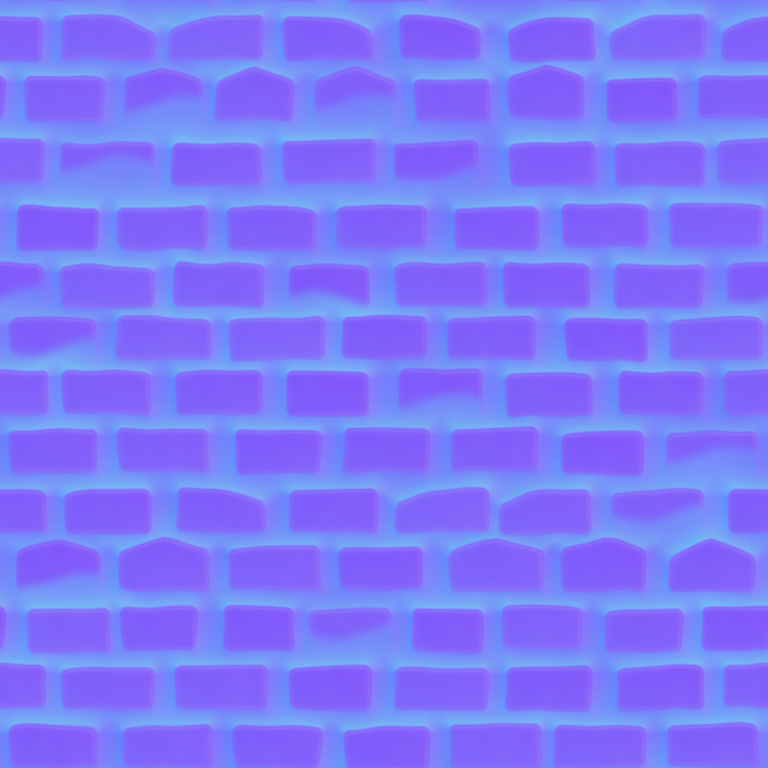
Write a three.js fragment shader that draws this texture map.

```glsl
// Tangent-space normal map of a worn cobblestone wall: 13 staggered courses of 7 or 8 stones
varying vec2 vUv;

const float COURSES = 13.0; // one unit is the height of a course

float hash(vec2 p) {
  vec3 q = fract(vec3(p.xyx) * vec3(0.1031, 0.1030, 0.0973));
  q += dot(q, q.yzx + 33.33);
  return fract((q.x + q.y) * q.z);
}

// Value noise that wraps after the given period
float noise(vec2 p, float period) {
  vec2 i = floor(p);
  vec2 f = fract(p);
  f = f * f * (3.0 - 2.0 * f);
  vec2 a = mod(i, period);
  vec2 b = mod(i + 1.0, period);
  return mix(mix(hash(a), hash(vec2(b.x, a.y)), f.x),
             mix(hash(vec2(a.x, b.y)), hash(b), f.x), f.y);
}

float smoothMax(float a, float b, float k) {
  float h = max(k - abs(a - b), 0.0) / k;
  return max(a, b) + h * h * k * 0.25;
}

float roundedBox(vec2 p, vec2 halfSize, float radius) {
  vec2 q = abs(p) - halfSize + radius;
  return length(max(q, 0.0)) + min(max(q.x, q.y), 0.0) - radius;
}

// Rounded block whose top is cut by a slanted plane, or by two for a gable
float stoneDistance(vec2 p, float halfWidth, float slope, float limit, float gable) {
  float top = mix(0.37, 0.58, gable);
  float bottom = -0.38;
  vec2 middle = vec2(0.0, 0.5 * (top + bottom));
  float box = roundedBox(p - middle, vec2(halfWidth, 0.5 * (top - bottom)), 0.13);
  float across = mix(p.x * sign(slope), abs(p.x), gable);
  float cut = (p.y + abs(slope) * across - limit) / sqrt(1.0 + slope * slope);
  return smoothMax(box, cut, 0.12);
}

float columnsIn(float course) {
  return (course == 2.0 || course == 11.0) ? 8.0 : 7.0;
}

float courseShift(float course) {
  if (columnsIn(course) > 7.5) return 0.69;
  return 0.5 * mod(course + step(course, 1.5), 2.0);
}

// Adds one stone: slope.xy collects the surrounding bevels, face holds colour and cover
void addStone(vec2 p, vec2 id, float columns, inout vec2 slope, inout vec4 face) {
  float sizeSeed = hash(id + 3.7);
  float shapeSeed = hash(id + 17.3);
  float burySeed = hash(id + 41.9);
  float side = hash(id + 29.1) < 0.6 ? -1.0 : 1.0;

  // Outline: mostly low slanted tops, some chamfers, gables in two courses
  bool gableCourse = id.y == 3.0 || id.y == 11.0;
  float gable = gableCourse && shapeSeed < 0.55 ? 1.0 : 0.0;
  bool chamfer = (id.y == 4.0 || id.y == 12.0) && shapeSeed < 0.5;
  float steep = chamfer ? 0.42 : 0.03 + 0.12 * shapeSeed;
  steep = mix(steep, 0.3 + 0.3 * shapeSeed, gable);
  float limit = mix(chamfer ? 0.44 : 0.43, 0.56, gable);
  float halfWidth = (columns > 7.5 ? 0.65 : 0.75) + 0.12 * (sizeSeed - 0.5);

  float tilt = side * steep;
  float d = stoneDistance(p, halfWidth, tilt, limit, gable);
  vec2 e = vec2(0.025, 0.0);
  vec2 outward = vec2(
    stoneDistance(p + e.xy, halfWidth, tilt, limit, gable) - d,
    stoneDistance(p + e.yx, halfWidth, tilt, limit, gable) - d) / e.x;

  // Mortar that swallows the foot of some stones
  float buried = step(burySeed, 0.2);
  float line = -0.08 + 0.25 * (sizeSeed - 0.5) + 0.14 * sin(p.x * 2.6 + 6.0 * shapeSeed);
  float clear = mix(1.0, smoothstep(line - 0.16, line + 0.14, p.y), buried);
  float cover = (1.0 - smoothstep(-0.045, 0.03, d)) * clear;

  // Broad bevel above, narrow bevels at the sides and below
  float away = max(d, 0.0);
  float outside = smoothstep(-0.05, 0.03, d);
  float height = 1.0 - 0.35 * buried;
  slope.x += outward.x * exp(-away / 0.16) * outside * height;
  slope.y += max(outward.y, 0.0) * exp(-away / 0.27) * outside * height;
  slope.y += 0.25 * min(outward.y, 0.0) * exp(-away / 0.16) * outside * clear;

  // Leaning face with a pale worn rim
  float rim = exp(-abs(d + 0.045) / 0.03);
  vec3 colour = vec3(0.505, 0.375, 0.98);
  colour.g += 0.04 * (sizeSeed - 0.5) - 0.05 * p.y;
  colour.r += 0.015 * p.x;
  colour += rim * vec3(0.035 + 0.03 * outward.x, 0.035 + 0.06 * max(outward.y, 0.0), 0.0);
  face = mix(face, vec4(colour, 1.0), cover);
}

void main() {
  vec2 p = vUv * COURSES;
  vec2 wobble = vec2(noise(p * 2.0, 26.0), noise(p * 2.0 + 9.0, 26.0)) - 0.5;
  vec2 slope = vec2(0.0);
  vec4 face = vec4(0.0);

  for (int j = -1; j <= 1; j++) {
    float row = floor(p.y) + float(j);
    float course = mod(row, COURSES);
    float columns = columnsIn(course);
    float pitch = COURSES / columns;
    float shift = courseShift(course);
    float sag = 0.22 * exp(-pow((course - 8.6) / 1.8, 2.0));
    for (int i = -1; i <= 1; i++) {
      float column = floor(p.x / pitch - shift + 0.5) + float(i);
      vec2 id = vec2(mod(column, columns), course);
      vec2 jitter = vec2(0.13, 0.07) * (vec2(hash(id + 5.3), hash(id + 8.9)) - 0.5);
      vec2 centre = vec2((column + shift) * pitch, row + 0.37 - sag) + jitter;
      addStone(p - centre + 0.06 * wobble, id, columns, slope, face);
    }
  }

  // Soft mortar coloured by its slope
  float swell = noise(p, COURSES) - 0.5;
  float rise = clamp(slope.y, -0.5, 1.15);
  vec3 mortar = vec3(0.465, 0.49 + 0.06 * swell, 0.99);
  mortar += vec3(0.0, 0.225, -0.04) * rise;
  mortar.r += 0.1 * clamp(slope.x, -1.0, 1.0);
  mortar.g -= 0.04 * clamp(slope.x, -1.0, 1.0);

  float grain = noise(p * 4.0, 52.0) - 0.5;
  vec3 stone = face.rgb / max(face.a, 0.001) + vec3(0.006, 0.016, 0.0) * grain;
  gl_FragColor = vec4(mix(mortar, stone, face.a), 1.0);
}
```
